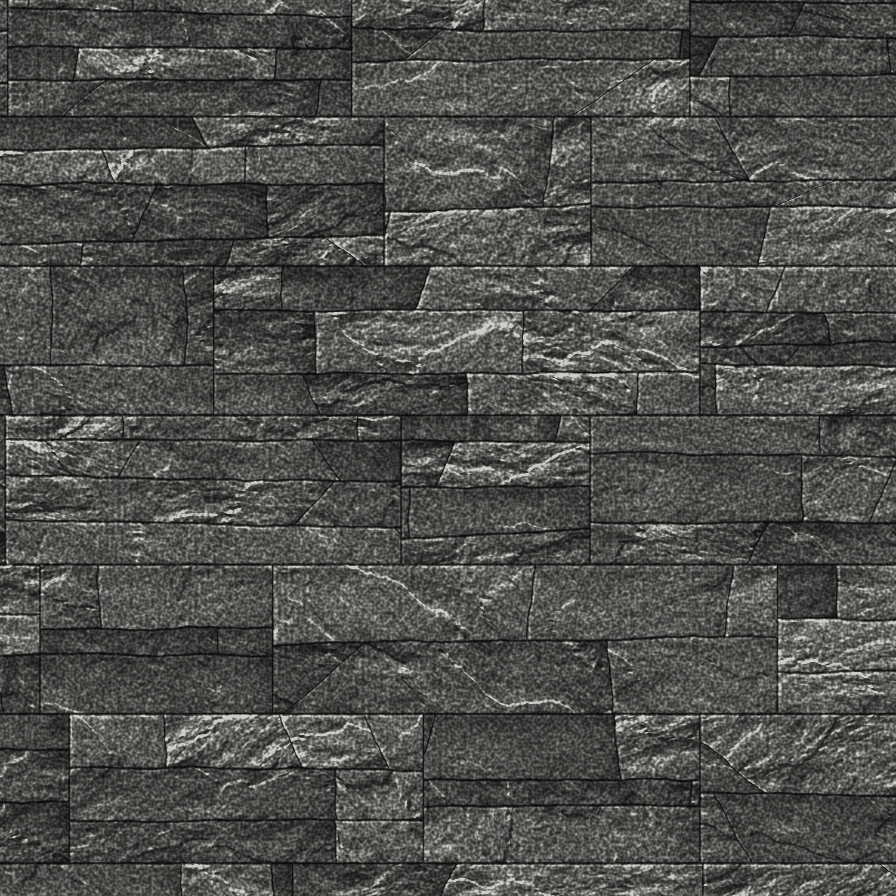
A three.js fragment shader for this texture:

```glsl
varying vec2 vUv;

#define COURSES 6.0
#define COURSE_SHIFT 0.78
#define PANEL_WIDTH 0.42
#define BLOCK_WIDTH 0.27
#define JITTER 0.68
#define LEAN 0.3
#define RELIEF_GAIN 0.016
#define GRAIN_SCALE 290.0
#define GRAIN_GAIN 0.9
#define STONE_TONE 0.325
#define JOINT_WIDTH 0.0021
#define STONE_TINT vec3(1.0, 1.0, 0.98)

struct Stone {
  vec4 gap;    // distances to the left, right, lower and upper edges
  float seed;
};

float hash(vec2 p) {
  return fract(sin(dot(p, vec2(127.1, 311.7))) * 43758.5453);
}

vec2 gradientAt(vec2 cell) {
  float angle = 6.28318 * hash(cell);
  return vec2(cos(angle), sin(angle));
}

float gradientNoise(vec2 p) {
  vec2 i = floor(p), f = fract(p);
  vec2 w = f * f * f * (f * (f * 6.0 - 15.0) + 10.0);
  vec2 e = vec2(1.0, 0.0);
  float low = mix(dot(gradientAt(i), f), dot(gradientAt(i + e.xy), f - e.xy), w.x);
  float high = mix(dot(gradientAt(i + e.yx), f - e.yx), dot(gradientAt(i + e.xx), f - e.xx), w.x);
  return mix(low, high, w.y);
}

// Jittered, leaning cell border; every period-th border stays fixed
float borderAt(float i, float seed, float period, float across) {
  float loose = step(0.5, mod(i + 0.25, period));
  float lean = 2.0 * hash(vec2(i, seed + 7.0)) - 1.0;
  float jitter = hash(vec2(i, seed)) - 0.5;
  return i + loose * (JITTER * jitter + LEAN * lean * lean * lean * across);
}

// Cell index, distance to its start, distance to its end
vec3 split(float x, float size, float seed, float period, float across) {
  float t = x / size;
  float i = floor(t);
  if (t < borderAt(i, seed, period, across)) i -= 1.0;
  else if (t > borderAt(i + 1.0, seed, period, across)) i += 1.0;
  float start = borderAt(i, seed, period, across);
  float end = borderAt(i + 1.0, seed, period, across);
  return vec3(i, (t - start) * size, (end - t) * size);
}

// Courses hold panels, panels hold strips, strips hold blocks
Stone findStone(vec2 p) {
  float level = p.y * COURSES + COURSE_SHIFT;
  float row = floor(level), y = fract(level);
  float x = p.x + 3.0;
  vec3 panel = split(x, PANEL_WIDTH, row * 17.3 + 4.0, 1000.0, 0.0);
  float seed = 90.0 * hash(vec2(panel.x, row + 5.0));
  float strips = floor(2.4 + 2.5 * hash(vec2(seed, 3.0)));

  float wobble = gradientNoise(p * 16.0) + 0.4 * gradientNoise(p * 60.0);
  y += 0.09 * wobble * y * (1.0 - y);
  float across = panel.y / (panel.y + panel.z) - 0.5;
  vec3 strip = split(y, 1.0 / strips, seed, strips, across);

  seed = 90.0 * hash(vec2(strip.x, seed));
  float rise = strip.y / (strip.y + strip.z) - 0.5;
  float width = BLOCK_WIDTH * (0.6 + 0.9 * hash(vec2(seed, 8.0)));
  vec3 block = split(x + 0.005 * wobble, width, seed, 1000.0, rise);

  vec2 sides = min(panel.yz, block.yz);
  seed = 90.0 * hash(vec2(block.x, seed));
  return Stone(vec4(sides, strip.yz / COURSES), seed);
}

// Cleft slate: chipped folds plus one ragged flake ledge
float relief(vec2 p, float seed) {
  float angle = 1.7 * hash(vec2(seed, 1.0)) - 1.2;
  float c = cos(angle), s = sin(angle);
  vec2 q = mat2(c, -s, s, c) * p * vec2(0.65, 1.15) + seed;
  q += 0.02 * vec2(gradientNoise(q * 13.0), gradientNoise(q * 13.0 + 31.0));
  float height = 0.0, amplitude = 0.62, scale = 17.0;
  for (int i = 0; i < 4; i++) {
    float n = gradientNoise(q * scale);
    height += amplitude * (0.6 * n - 0.8 * abs(n));
    amplitude *= 0.53;
    scale *= 2.03;
  }
  float flake = gradientNoise(q * 8.0 + 20.0) + 0.3 * height;
  return height + 0.24 * smoothstep(-0.02, 0.02, flake);
}

void main() {
  vec2 p = vUv;
  Stone stone = findStone(p);
  vec4 gap = stone.gap;
  float proud = hash(vec2(stone.seed, 2.0));
  float rough = mix(0.35, 1.3, hash(vec2(stone.seed, 4.0)));
  rough *= 1.0 + 0.8 * gradientNoise(p * 11.0 + 5.0);

  // Light from the upper left across the relief
  vec2 toLight = vec2(-0.4, 0.9);
  float reach = 0.0015;
  float slope = (relief(p, stone.seed) - relief(p + toLight * reach, stone.seed)) / reach;
  float light = clamp(RELIEF_GAIN * rough * slope, -0.75, 0.85);

  // Fine mineral grain
  float grain = gradientNoise(p * GRAIN_SCALE) + 0.5 * gradientNoise(p * GRAIN_SCALE * 0.53 + 9.0);
  light += GRAIN_GAIN * grain + 0.15 * gradientNoise(p * 9.0);

  // Chipped bright rims on proud stones, soft shade on recessed ones
  float chips = 0.8 + 0.9 * gradientNoise(p * 40.0);
  float rim = exp(-abs(gap.w - 0.0028) / 0.0014) + 0.8 * exp(-abs(gap.x - 0.0026) / 0.0013);
  light += (0.25 + 0.75 * proud) * chips * rim;
  float shade = exp(-gap.w / 0.014) + 0.7 * exp(-gap.y / 0.018) + 0.2 * exp(-gap.x / 0.012);
  light -= 0.6 * (1.0 - proud) * min(shade, 1.2);
  light -= 0.2 * exp(-gap.z / 0.004);

  float tone = STONE_TONE * mix(0.87, 1.13, proud) * exp(light);
  float edge = min(1.4 * min(gap.x, gap.y), min(gap.z, gap.w));
  tone *= mix(0.32, 1.0, smoothstep(0.0002, JOINT_WIDTH, edge));
  gl_FragColor = vec4(STONE_TINT * clamp(tone, 0.05, 0.8), 1.0);
}
```
